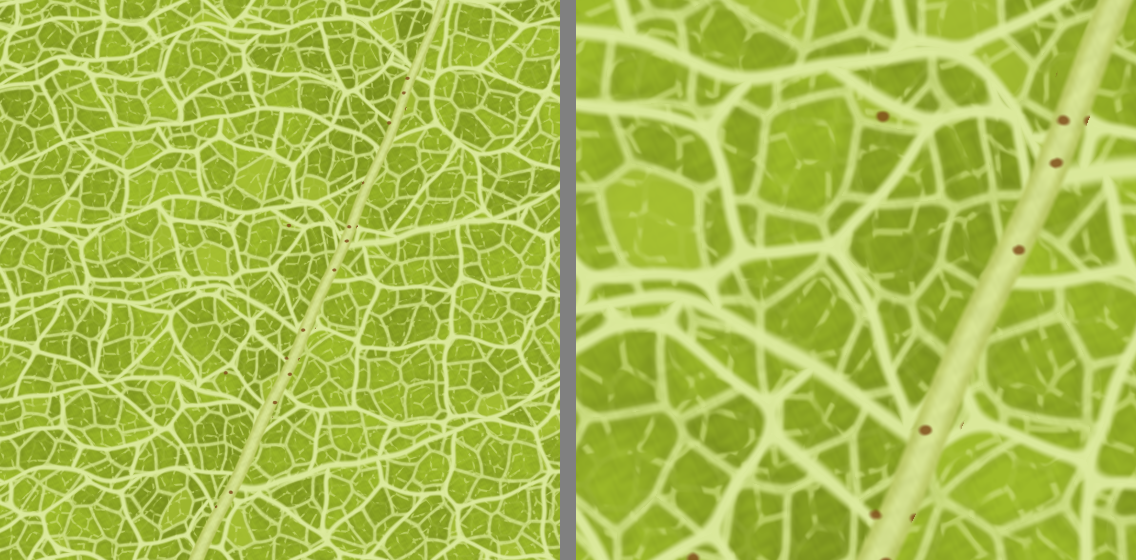
Left: the whole. Right: its middle third, enlarged.
Write a WebGL 2 fragment shader that draws this texture.

```glsl
#version 300 es
precision highp float;

uniform vec2 u_resolution;
out vec4 fragColor;

vec2 hash2(vec2 c) {
    return fract(sin(vec2(dot(c, vec2(127.1, 311.7)), dot(c, vec2(269.5, 183.3)))) * 43758.5);
}

vec2 seedPoint(vec2 cell) {
    return cell + 0.1 + 0.8 * hash2(cell);
}

// Cellular net: x is the rounded distance to the nearest wall, yz the cell's random pair
vec3 cellNet(vec2 p) {
    vec2 home = floor(p), nearCell = home, nearSeed = vec2(0.0);
    float best = 9.0;
    for (int j = -1; j <= 1; j++)
    for (int i = -1; i <= 1; i++) {
        vec2 cell = home + vec2(i, j);
        vec2 toSeed = seedPoint(cell) - p;
        float d = dot(toSeed, toSeed);
        if (d < best) { best = d; nearCell = cell; nearSeed = toSeed; }
    }
    float wall = 1.0;
    for (int j = -2; j <= 2; j++)
    for (int i = -2; i <= 2; i++) {
        if (i == 0 && j == 0) continue;
        vec2 toSeed = seedPoint(nearCell + vec2(i, j)) - p;
        float d = dot(0.5 * (nearSeed + toSeed), normalize(toSeed - nearSeed));
        float h = clamp(0.5 + (wall - d) / 0.12, 0.0, 1.0);
        wall = mix(wall, d, h) - 0.06 * h * (1.0 - h);
    }
    return vec3(wall, hash2(nearCell + 3.7));
}

// Soft vein cross-section
float vein(float dist, float halfWidth) {
    return 1.0 - smoothstep(halfWidth * 0.3, halfWidth * 1.5 + 0.0012, dist);
}

// Layered sines, roughly -1 to 1
float mottle(vec2 p) {
    return 0.5 * sin(p.x + 1.7 * sin(p.y * 0.8)) * sin(p.y * 1.1 + 1.3 * sin(p.x * 0.7))
         + 0.3 * sin(p.x * 2.3 - p.y * 1.4 + 2.0 * sin(p.y * 1.9))
         + 0.2 * sin(p.y * 4.1 + p.x * 2.9 + 2.0 * sin(p.x * 3.3));
}

void main() {
    vec2 uv = gl_FragCoord.xy / min(u_resolution.x, u_resolution.y);
    vec2 p = uv + 0.006 * sin(uv.yx * vec2(23.0, 27.0) + vec2(0.5, 2.0))
                + 0.002 * sin(uv.yx * vec2(83.0, 71.0) + 4.0 * uv);

    // Midrib, leaning right and narrowing upward
    float side = uv.x - (0.35 + 0.5 * uv.y - 0.06 * uv.y * uv.y) + 0.002 * sin(uv.y * 31.0);
    float reach = abs(side);
    float ribDist = reach * 0.91;
    float ribWidth = mix(0.0115, 0.0065, uv.y);

    // Lateral veins: arched on the left, sparse and rising on the right
    bool left = side < 0.0;
    float spacing = left ? 0.16 : 0.43;
    float rise = left ? 0.1 * (1.0 - exp(-9.0 * reach)) - 0.25 * reach * reach - 0.075
                      : 0.08 * reach + 0.55 * reach * reach + 0.134;
    float lane = (p.y - rise) / spacing;
    float lateralId = round(lane);
    lane += (left ? 0.07 : 0.01) * sin(reach * 24.0 + lateralId * 2.3);
    float lateralDist = abs(lane - round(lane)) * spacing;
    float lateralWidth = left ? 0.0038 : mix(0.0072, 0.005, smoothstep(0.0, 0.5, reach));
    vec2 region = vec2(floor(lane) * 5.3, left ? 0.0 : 41.0);

    // Nested nets: each cell holds its own finer mesh
    vec2 q = p;
    if (left) q.x += 0.035 * exp(-9.0 * reach);
    vec3 coarse = cellNet(q * vec2(7.4, 8.2) + region);
    vec3 medium = cellNet(q * 18.5 + 17.0 * coarse.yz + region);
    vec3 fine = cellNet(q * 37.0 + 23.0 * medium.yz);
    float coarseDist = coarse.x / 7.8;
    float mediumDist = medium.x / 18.5;
    float fineDist = fine.x / 37.0;

    // Blade tissue
    float grain = mottle(uv * 160.0);
    float tone = 0.5 + 0.22 * mottle(uv * 9.0) + 0.2 * grain
               + 0.5 * (medium.y - 0.5) + 0.25 * (coarse.z - 0.5)
               + 0.25 * smoothstep(0.002, 0.014, mediumDist) - 0.12;
    if (left) tone -= 0.45 * exp(-pow(reach / 0.12, 2.0));
    vec3 color = mix(vec3(0.48, 0.57, 0.115), vec3(0.62, 0.735, 0.16), clamp(tone, 0.0, 1.0));
    color = mix(color, vec3(0.66, 0.76, 0.2), 0.75 * smoothstep(0.93, 0.96, medium.z));

    // Pale halo around the mesh
    float meshDist = min(min(coarseDist, lateralDist), mediumDist);
    color = mix(color, vec3(0.66, 0.74, 0.31), 0.5 * (1.0 - smoothstep(0.001, 0.0075, meshDist)));

    // Broken veinlets, then finer to stronger veins
    float broken = smoothstep(-0.1, 0.35, mottle(uv * 95.0 + 7.0));
    float veinlets = vein(fineDist, 0.0015) * mix(0.12, 0.7, broken);
    color = mix(color, vec3(0.79, 0.86, 0.47), veinlets);
    float mesh = vein(mediumDist, 0.0023) * (0.77 + 0.13 * grain);
    color = mix(color, vec3(0.83, 0.895, 0.55), mesh);
    float strong = max(vein(coarseDist, 0.0034), vein(lateralDist, lateralWidth));
    color = mix(color, vec3(0.865, 0.92, 0.62), 0.95 * strong);

    // Midrib with a warm streaked surface
    float rib = 1.0 - smoothstep(ribWidth - 0.001, ribWidth + 0.003, ribDist);
    vec3 ribColor = mix(vec3(0.83, 0.88, 0.56), vec3(0.74, 0.79, 0.4), smoothstep(0.2, 1.0, ribDist / ribWidth));
    color = mix(color, ribColor + 0.025 * grain, rib);

    // Rusty specks, mostly along the midrib
    vec2 speckCell = floor(uv * 38.0);
    vec2 speckSeed = hash2(speckCell + 91.0);
    float rarity = mix(0.996, 0.72, 1.0 - smoothstep(0.008, 0.018, ribDist));
    vec2 speckOffset = (fract(uv * 38.0) - 0.3 - 0.4 * speckSeed.yx) * vec2(1.0, 1.25);
    float speck = 1.0 - smoothstep(0.07, 0.2, length(speckOffset) + 0.03 * grain);
    color = mix(color, vec3(0.5, 0.31, 0.1), 0.85 * speck * step(rarity, speckSeed.x));

    fragColor = vec4(color, 1.0);
}
```
